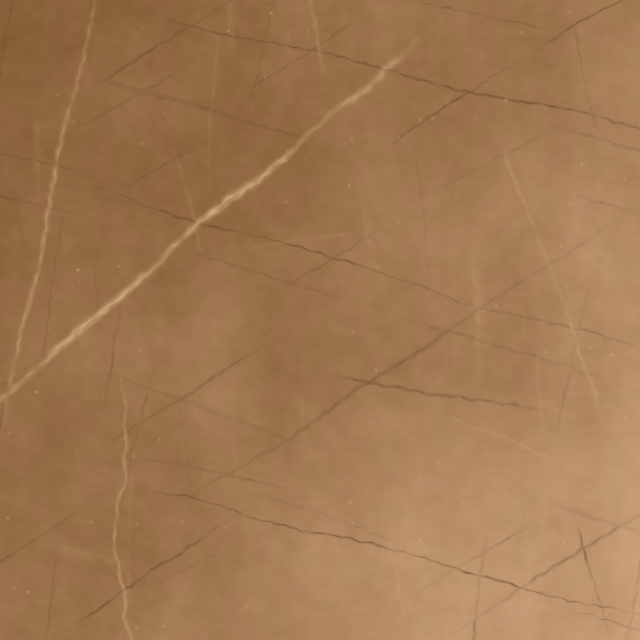
Give the GLSL for this texture, as a Shadertoy shader.

```glsl
// Polished brown marble: a soft mottled ground, lighter and rosier to the lower right,
// crossed by nearly straight pale calcite veins and thin dark cracks. Each vein is a
// segment frayed and broken up by gradient noise; loops scatter the fainter ones.

#define GROUND_DARK  vec3(0.566, 0.408, 0.254)
#define GROUND_LIGHT vec3(0.722, 0.560, 0.406)
#define CRACK_COLOR  vec3(0.350, 0.240, 0.150)
#define CALCITE      vec3(0.820, 0.685, 0.505)
#define MOTTLE       0.32
#define GRAIN        0.13
#define CRACK_COUNT  48
#define PALE_COUNT   26
#define THIN_WIDTH   0.0018
#define FLECK_CELLS  30.0

vec2 hash2(vec2 p) {
    vec3 q = fract(vec3(p.xyx) * vec3(0.1031, 0.1030, 0.0973));
    q += dot(q, q.yzx + 33.33);
    return fract((q.xx + q.yz) * q.zy);
}

float gradientDot(vec2 cell, vec2 offset) {
    float angle = 6.2832 * hash2(cell + 71.0).x;
    return dot(vec2(cos(angle), sin(angle)), offset);
}

float noise(vec2 p) {
    vec2 i = floor(p), f = fract(p);
    vec2 u = f * f * f * (f * (f * 6.0 - 15.0) + 10.0);
    vec2 e = vec2(1.0, 0.0);
    return mix(mix(gradientDot(i, f), gradientDot(i + e, f - e), u.x),
               mix(gradientDot(i + e.yx, f - e.yx), gradientDot(i + 1.0, f - 1.0), u.x), u.y);
}

float fbm(vec2 p) {
    float sum = 0.0, amp = 1.0;
    for (int i = 0; i < 5; i++) {
        sum += amp * noise(p);
        p = mat2(0.8, 0.6, -0.6, 0.8) * p * 2.03 + 13.7;
        amp *= 0.58;
    }
    return sum;
}

// Coverage of a tapered, frayed and patchy vein from a to b
float vein(vec2 p, vec2 a, vec2 b, float width, float wobble, float seed) {
    float len = length(b - a);
    vec2 dir = (b - a) / len;
    float along = dot(p - a, dir);
    float side = dot(p - a, vec2(-dir.y, dir.x));
    float t = along / len;
    if (abs(side) > 0.02 + 1.5 * wobble || t < 0.0 || t > 1.0) return 0.0;
    float row = seed * 7.31 + 0.4;
    side += wobble * (noise(vec2(along * 5.0, row)) + 0.22 * noise(vec2(along * 21.0, row + 3.0)));
    side += 0.0035 * noise(vec2(along * 60.0, row + 5.0));
    float patches = noise(vec2(along * 6.0, row + 9.0)) + 0.5 * noise(vec2(along * 43.0, row + 12.0));
    float w = max(width * (1.0 + 0.4 * patches), 0.8 / iResolution.y);
    float taper = smoothstep(0.0, 0.15, t) * smoothstep(1.0, 0.75, t);
    float strands = 0.90 + 0.7 * noise(vec2(along * 60.0, side * 220.0 + row));
    return exp(-side * side / (w * w)) * taper * strands * mix(0.40, 1.0, smoothstep(-0.35, 0.3, patches));
}

// Faint cracks: gently falling, steep, and rising families
float scatteredCracks(vec2 p) {
    float cover = 0.0;
    for (int i = 0; i < CRACK_COUNT; i++) {
        float id = float(i);
        vec2 center = hash2(vec2(id, 4.0)) * 1.1 - 0.05;
        vec2 r = hash2(vec2(id, 19.0));
        int family = i % 3;
        float angle = family == 0 ? -0.26 : family == 1 ? (r.y < 0.5 ? -1.36 : 1.40) : 0.53;
        angle += 0.18 * (r.x - 0.5);
        float halfLen = (family == 1 ? 0.05 : 0.08) + 0.13 * r.y;
        vec2 reach = halfLen * vec2(cos(angle), sin(angle));
        float strength = mix(0.12, 0.48, r.x * r.x);
        float width = THIN_WIDTH * mix(0.9, 1.6, r.y);
        cover = max(cover, strength * vein(p, center - reach, center + reach, width, 0.008, id));
    }
    return cover;
}

// Faint pale streaks, mostly near vertical, some of them broad and hazy
float scatteredStreaks(vec2 p) {
    float cover = 0.0;
    for (int i = 0; i < PALE_COUNT; i++) {
        float id = float(i) + 60.0;
        vec2 center = hash2(vec2(id, 31.0));
        vec2 r = hash2(vec2(id, 47.0));
        float angle = i % 4 == 0 ? -0.75 + r.x : -1.45 + 0.4 * (r.x - 0.5);
        vec2 reach = (0.03 + 0.11 * r.y) * vec2(cos(angle), sin(angle));
        float strength = mix(0.10, 0.28, r.x * r.y);
        float width = i % 3 == 0 ? 0.0060 : 0.0028;
        cover = max(cover, strength * vein(p, center - reach, center + reach, width, 0.014, id));
    }
    return cover;
}

// Sparse small soft calcite specks
float flecks(vec2 p) {
    vec2 q = p * FLECK_CELLS;
    vec2 r = hash2(floor(q) + 5.0);
    vec2 spot = 0.25 + 0.5 * hash2(floor(q) + 90.0);
    return step(0.86, r.x) * r.y * r.y * smoothstep(0.13, 0.0, length(fract(q) - spot));
}

void mainImage(out vec4 fragColor, in vec2 fragCoord) {
    vec2 p = fragCoord / iResolution.y;

    // Ground: broad light, cloudy mottling, faint upright bands and fine grain
    float tone = 0.33 + dot(p - 0.5, vec2(0.60, -0.46));
    tone += 0.50 * smoothstep(0.95, 2.0, p.x + 1.0 - p.y);
    tone += MOTTLE * fbm(p * 3.6) + 0.14 * noise(p * vec2(13.0, 2.5) + 40.0);
    tone += GRAIN * (noise(p * 34.0) + 0.7 * noise(p * vec2(70.0, 110.0)));
    vec3 color = mix(GROUND_DARK, GROUND_LIGHT, tone);
    color += vec3(0.008, -0.004, 0.006) * noise(p * 14.0 + 80.0);

    // Long dark cracks over the scattered ones
    float cracks = scatteredCracks(p);
    cracks = max(cracks, 0.54 * vein(p, vec2(0.20, 0.24), vec2(1.08, 0.02), THIN_WIDTH, 0.015, 101.0));
    cracks = max(cracks, 0.50 * vein(p, vec2(0.22, 0.98), vec2(1.12, 0.77), THIN_WIDTH, 0.012, 102.0));
    cracks = max(cracks, 0.40 * vein(p, vec2(0.06, 0.73), vec2(1.08, 0.43), THIN_WIDTH, 0.015, 103.0));
    cracks = max(cracks, 0.28 * vein(p, vec2(0.24, 0.18), vec2(1.02, 0.69), 0.0030, 0.012, 104.0));
    color = mix(color, CRACK_COLOR, cracks);

    // Pale veins: the broad diagonal, its steep neighbours and a crooked one
    float pale = max(scatteredStreaks(p), 0.5 * flecks(p));
    pale = max(pale, 0.80 * vein(p, vec2(-0.06, 0.32), vec2(0.72, 0.99), 0.0052, 0.020, 111.0));
    pale = max(pale, 0.46 * vein(p, vec2(-0.01, 0.28), vec2(0.18, 1.14), 0.0036, 0.010, 112.0));
    pale = max(pale, 0.34 * vein(p, vec2(0.78, 0.79), vec2(0.96, 0.30), 0.0032, 0.010, 113.0));
    pale = max(pale, 0.42 * vein(p, vec2(0.18, 0.44), vec2(0.22, -0.10), 0.0028, 0.055, 114.0));
    color = mix(color, CALCITE, pale);

    fragColor = vec4(color, 1.0);
}
```
